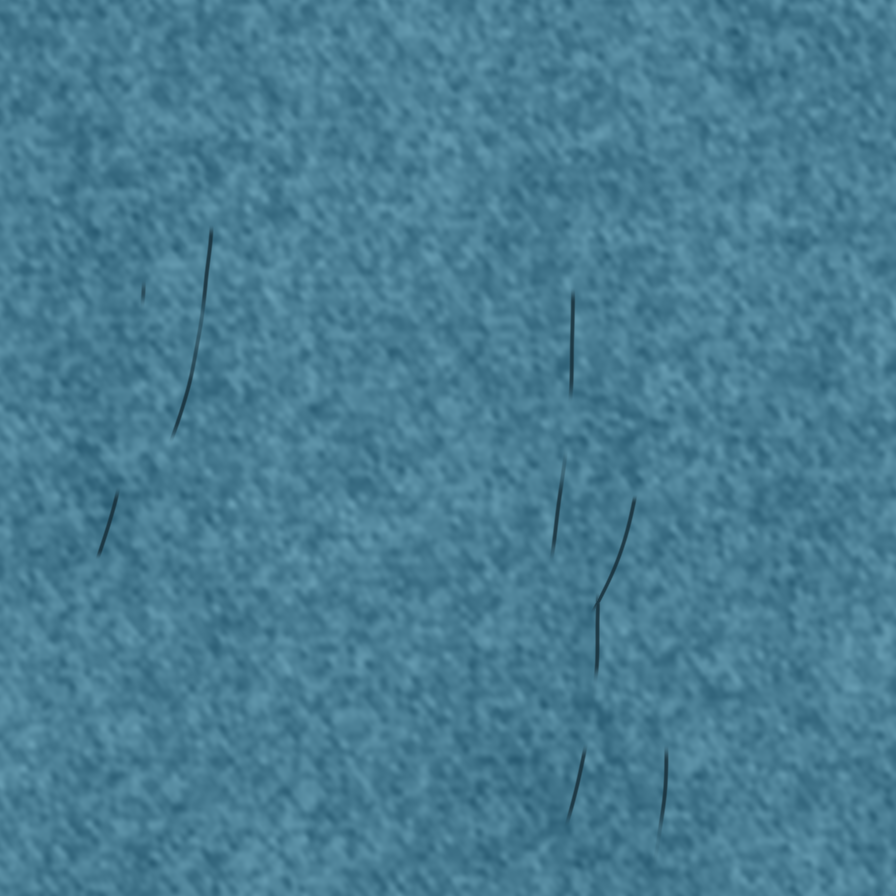
Write a WebGL 2 fragment shader that draws this texture.

```glsl
#version 300 es
precision highp float;
// Worn blue twill: fine diagonal grain over soft vertical shading, built from
// layered value noise, with a few thin, broken, leaning dark slits
// scattered in two loose groups by a loop.
uniform vec2 u_resolution;
out vec4 fragColor;

float hash(vec2 p) {
    vec3 q = fract(p.xyx * 0.1031);
    q += dot(q, q.yzx + 33.33);
    return fract((q.x + q.y) * q.z);
}

float noise(vec2 p) {
    vec2 cell = floor(p);
    vec2 f = fract(p);
    f = f * f * (3.0 - 2.0 * f);
    float low = mix(hash(cell), hash(cell + vec2(1, 0)), f.x);
    float high = mix(hash(cell + vec2(0, 1)), hash(cell + vec2(1, 1)), f.x);
    return mix(low, high, f.y);
}

// Brightness offset of the cloth, centred on zero
float cloth(vec2 uv) {
    // Axes along and across the twill, which falls to the right
    vec2 twill = vec2(dot(uv, vec2(0.6, -0.8)), dot(uv, vec2(0.8, 0.6))) + 3.0;
    float shade = 0.12 * (noise(twill * vec2(72, 132)) - 0.5);
    shade += 0.10 * (noise(uv * 112.0 + 40.0) - 0.5);
    shade += 0.05 * (noise(uv * 46.0 + 90.0) - 0.5);
    // Broad blotches, vertical wear and faint weft rows
    shade += 0.03 * (noise(uv * 7.0 + 17.0) - 0.5);
    shade += 0.04 * (noise(uv * vec2(10, 1.6) + 5.0) - 0.5);
    shade += 0.005 * sin(uv.y * 400.0 + 3.0 * noise(uv * 9.0));
    return shade;
}

// Coverage of one slit that starts at top and bends left as it descends
float slit(vec2 uv, vec2 top, float len, float lean, float seed) {
    float t = (top.y - uv.y) / len;
    float wobble = 0.004 * (noise(vec2(uv.y * 16.0, seed)) - 0.5);
    float d = abs(uv.x - top.x + lean * t * t + wobble);
    float ends = smoothstep(0.0, 0.06, t) * smoothstep(1.0, 0.9, t);
    float breaks = smoothstep(0.28, 0.5, noise(vec2(uv.y * 17.0, seed + 31.0)));
    return smoothstep(0.0034, 0.0008, d) * ends * breaks;
}

void main() {
    vec2 uv = gl_FragCoord.xy / u_resolution.y;
    vec3 color = vec3(0.282, 0.487, 0.573) + cloth(uv) * vec3(0.95, 1.0, 0.97);

    // Two slits on the left, four stepping down the right
    float dark = 0.0;
    for (int i = 0; i < 6; i++) {
        float n = float(i);
        bool left = i < 2;
        float k = left ? n : n - 2.0;
        vec2 top = vec2((left ? 0.16 : 0.64) + 0.12 * fract(k * 0.618),
                        left ? 0.69 + 0.06 * k : 0.68 - 0.17 * k);
        float len = 0.2 + 0.17 * fract(n * 0.37 + 0.9);
        float lean = 0.02 + 0.05 * fract(n * 0.618 + 0.9);
        dark = max(dark, slit(uv, top, len, lean, n * 7.0 + 2.0));
    }
    color = mix(color, vec3(0.09, 0.18, 0.22), 0.85 * dark);

    fragColor = vec4(color, 1.0);
}
```
